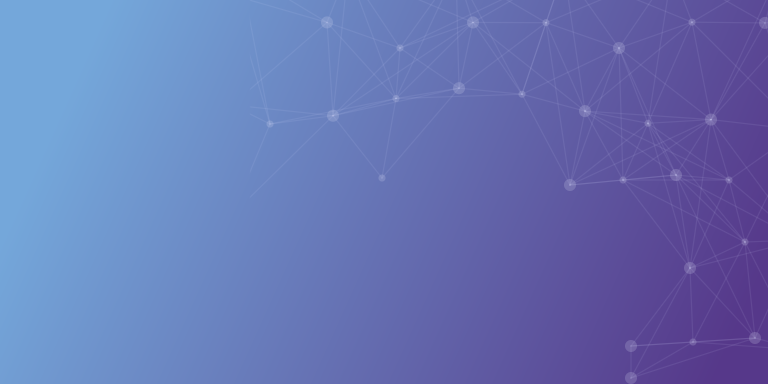
A Shadertoy shader for this background:

```glsl
// A diagonal sky-blue to violet gradient under a faint web of linked dots.
// Dots lie on wavy rows along the top and right; each pair that is close
// enough gets a thin line, and anchors off the canvas carry lines past its edge.

const int DOTS = 26;      // visible dots
const int POINTS = 39;    // dots plus hidden anchors
const float REACH = 185.0; // longest link

float hash(vec2 p) {
    return fract(sin(dot(p, vec2(12.99, 78.23))) * 43758.5);
}

// Position of point k; y runs downward, the canvas is 384 units high
vec2 pointAt(int k) {
    float i = float(k);
    // Top two rows
    if (k < 7) return vec2(327.0 + 73.0 * i, 31.0 + 17.0 * cos(2.1 * (i - 1.0)));
    if (k < 15) { i -= 7.0; return vec2(270.0 + 63.0 * i, 106.0 + 18.0 * cos(i)); }
    // Rows down the right side
    if (k < 19) { i -= 15.0; return vec2(570.0 + 53.0 * i, 180.0 + 5.0 * cos(1.57 * i)); }
    if (k < 21) { i -= 19.0; return vec2(690.0 + 55.0 * i, 268.0 - 26.0 * i); }
    if (k < 24) { i -= 21.0; return vec2(631.0 + 62.0 * i, 346.0 - 4.0 * i); }
    // Two outlying dots
    if (k < DOTS) { i -= 24.0; return vec2(382.0 + 249.0 * i, 178.0 + 200.0 * i); }
    // Hidden anchors: above, right, left
    if (k < 32) { i -= 26.0; return vec2(240.0 + 108.0 * i, -30.0); }
    if (k < 36) { i -= 32.0; return vec2(800.0, 20.0 + 110.0 * i); }
    return vec2(232.0, -5.0 + 110.0 * (i - 36.0));
}

float segmentDistance(vec2 p, vec2 a, vec2 b) {
    vec2 ab = b - a;
    float t = clamp(dot(p - a, ab) / dot(ab, ab), 0.0, 1.0);
    return length(p - a - ab * t);
}

void mainImage(out vec4 fragColor, in vec2 fragCoord) {
    float pixel = 384.0 / iResolution.y;
    vec2 p = vec2(fragCoord.x, iResolution.y - fragCoord.y) * pixel;

    // Background gradient
    float slope = clamp((dot(p, vec2(0.91, 0.41)) - 100.0) / 705.0, 0.0, 1.0);
    vec3 color = mix(vec3(0.455, 0.655, 0.855), vec3(0.337, 0.22, 0.54), slope);

    vec2 points[POINTS];
    for (int k = 0; k < POINTS; k++) points[k] = pointAt(k);

    // Links, cut off at the left border of the web
    float web = smoothstep(-pixel, pixel, p.x - 250.0);
    if (web > 0.0) {
        for (int a = 0; a < DOTS; a++) {
            if (distance(p, points[a]) > REACH) continue;
            for (int b = a + 1; b < POINTS; b++) {
                float reach = mix(100.0, REACH, hash(vec2(a, b)));
                if (distance(points[a], points[b]) > reach) continue;
                float d = segmentDistance(p, points[a], points[b]);
                float line = clamp(0.5 + (0.6 - d) / pixel, 0.0, 1.0);
                color = mix(color, vec3(0.85, 0.86, 1.0), 0.09 * line * web);
            }
        }
    }

    // Dots, alternating large and small
    for (int k = 0; k < DOTS; k++) {
        float radius = (k % 2 == 1) == (k > 14) ? 6.0 : 3.5;
        float d = distance(p, points[k]) - radius;
        float dot_ = clamp(0.5 - d / pixel, 0.0, 1.0);
        color = mix(color, vec3(0.85, 0.86, 0.95), 0.2 * dot_);
    }

    fragColor = vec4(color, 1.0);
}
```
